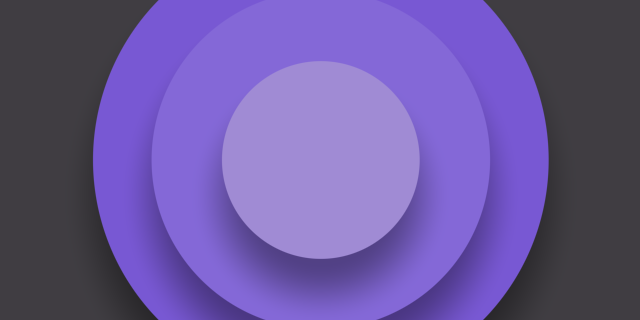
Write a Shadertoy shader that draws this background.

```glsl
#define CENTER vec2(0.0026, 0.0)
#define SHADOW_DROP vec2(0.0, -0.108)
#define SHADOW_BLUR 0.1
#define SHADOW_ALPHA 0.38
#define BACKDROP vec3(0.250, 0.240, 0.259)
#define OUTER_COLOR vec3(0.471, 0.345, 0.827)
#define MIDDLE_COLOR vec3(0.516, 0.408, 0.843)
#define INNER_COLOR vec3(0.627, 0.545, 0.831)

float circleDistance(vec2 p, float radius) {
    return length(p) - radius;
}

// Lay a disc and its soft drop shadow over the colour below
vec3 addDisc(vec3 below, vec2 p, float radius, vec3 discColor, float pixel) {
    float shadowDist = circleDistance(p - SHADOW_DROP, radius);
    float shadow = 1.0 - smoothstep(-SHADOW_BLUR, SHADOW_BLUR, shadowDist);
    vec3 shaded = below * (1.0 - SHADOW_ALPHA * shadow);

    float coverage = 1.0 - smoothstep(-pixel, pixel, circleDistance(p, radius));
    return mix(shaded, discColor, coverage);
}

void mainImage(out vec4 fragColor, in vec2 fragCoord) {
    // Height spans one unit, with the origin at the disc centre
    vec2 p = (fragCoord - 0.5 * iResolution.xy) / iResolution.y - CENTER;
    float pixel = 0.75 / iResolution.y;

    // Stack the discs from back to front
    vec3 color = BACKDROP;
    color = addDisc(color, p, 0.712, OUTER_COLOR, pixel);
    color = addDisc(color, p, 0.529, MIDDLE_COLOR, pixel);
    color = addDisc(color, p, 0.309, INNER_COLOR, pixel);

    fragColor = vec4(color, 1.0);
}
```
